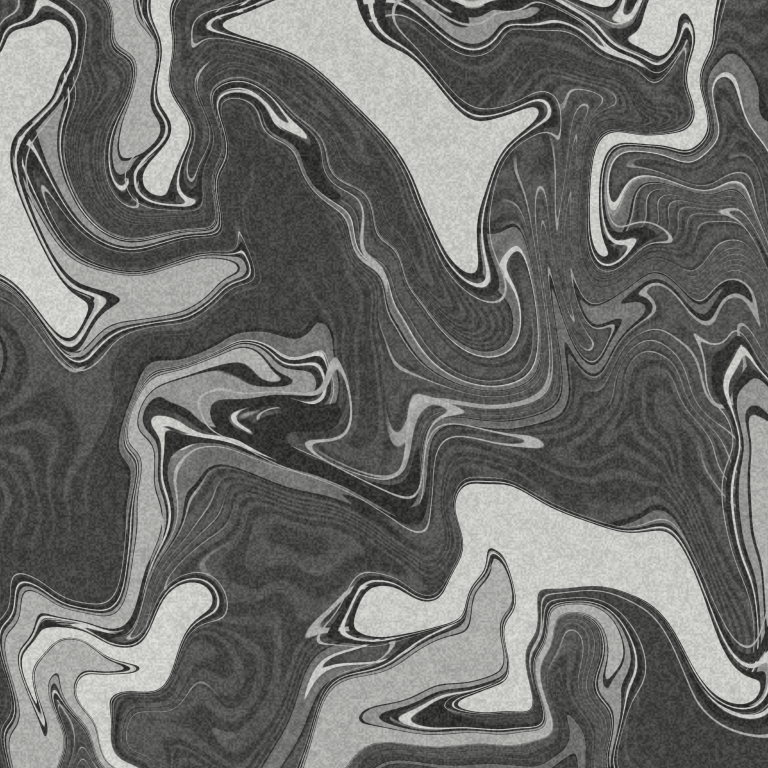
Give the GLSL for this texture, as a Shadertoy shader.

```glsl
// Monochrome marbled paper: dark ink folded with grey and pale pools, fine veins and grain.
#define SHEAR 1.05         // slope of each sine fold
#define SWIRL 2.6          // turn of each eddy, in radians
#define EDDY_SIZE 0.15     // eddy radius
#define CRINKLE 0.009      // small jagged ripples, in canvas units
#define PALE_LEVEL 1.12    // higher means fewer pale pools
#define GREY_LEVEL 1.10    // higher means fewer grey pools
#define VEIN_WIDTH 0.026   // half width of base veins
#define GRAIN 0.13         // paper grain strength
#define SEED 3.7

const float INK = 0.262, CHARCOAL = 0.335, SLATE = 0.44;
const float ASH = 0.57, SILVER = 0.67, PALE = 0.785, OUTLINE = 0.20;

float hash(vec2 p) {
    p = fract(p * vec2(0.1031, 0.1137));
    p += dot(p, p.yx + 33.33);
    return fract((p.x + p.y) * p.x * 17.13 + p.y * 91.7);
}

float valueNoise(vec2 p) {
    vec2 i = floor(p), f = fract(p);
    f = f * f * (3.0 - 2.0 * f);
    return mix(mix(hash(i), hash(i + vec2(1, 0)), f.x),
               mix(hash(i + vec2(0, 1)), hash(i + 1.0), f.x), f.y);
}

vec2 heading(float a) { return vec2(cos(a), sin(a)); }

// One area-preserving stir: a sine shear followed by a local eddy
vec2 stir(vec2 p, float i) {
    float freq = 20.0 / (1.0 + 0.5 * i);
    vec2 dir = heading(i * 2.4 + SEED);
    float x = dot(p, dir) * freq + i * 4.1 + SEED;
    float wave = sin(x + 0.5 * sin(0.6 * x + i)) + 0.15 * sin(2.3 * x + i);
    p += vec2(-dir.y, dir.x) * wave * SHEAR / freq;

    vec2 centre = 0.08 + 0.84 * fract(vec2(0.755, 0.570) * (i + 1.0) + 0.13 * SEED);
    vec2 d = p - centre;
    float side = mod(i, 2.0) < 0.5 ? 1.0 : -1.0;
    float turn = side * SWIRL * exp(-dot(d, d) / (EDDY_SIZE * EDDY_SIZE));
    float c = cos(turn), s = sin(turn);
    return centre + vec2(c * d.x - s * d.y, s * d.x + c * d.y);
}

// Layered sines with roughly unit variance
float pools(vec2 p, float seed) {
    float sum = 0.0;
    for (float k = 0.0; k < 5.0; k++)
        sum += sin(dot(p, heading(k * 2.4 + seed)) * (9.0 + 2.5 * k) + seed * (k + 1.7));
    return sum / 1.58;
}

float edge(float d, float w) { return smoothstep(-w, w, d); }

// Coverage of the band lo..hi, averaged where it gets thinner than a pixel
float band(float z, float lo, float hi, float w) {
    return edge(z - lo, w) - edge(z - hi, w);
}

float softWidth(float z) { return 0.35 * fwidth(z) + 0.003; }

// Thin parallel lines just outside a pool
float rim(float tone, float z, float level, float w) {
    tone = mix(tone, SILVER, band(z, level - 0.52, level - 0.48, w));
    tone = mix(tone, OUTLINE, band(z, level - 0.38, level - 0.24, w));
    tone = mix(tone, PALE, band(z, level - 0.22, level - 0.15, w));
    return mix(tone, OUTLINE, band(z, level - 0.09, level, w));
}

float marble(vec2 p) {
    // Patches of crinkled ripples, then the large folds
    float patchy = smoothstep(-0.2, 1.0, sin(p.x * 9.0 + 2.0 * sin(p.y * 7.0)));
    vec2 q = p + CRINKLE * patchy * sin(p.yx * vec2(47.0, 41.0) + 3.0 * sin(p * 19.0));
    for (float i = 0.0; i < 5.0; i++) q = stir(q, i);
    float pale = pools(q, 1.3 + SEED);
    q = stir(q, 5.0);
    float grey = pools(q, 5.9 + SEED);
    q = stir(q, 6.0);
    float base = pools(q, 9.2 + SEED);
    float drift = pools(q * 0.8, 14.6 + SEED);
    float wPale = softWidth(pale), wGrey = softWidth(grey), wBase = softWidth(base);

    // Dark ink with faint flow streaks
    float streak = sin(base * 15.0 + 2.5 * sin(drift * 3.0)) / (1.0 + 12.0 * wBase);
    float tone = mix(INK, CHARCOAL, smoothstep(-0.4, 0.4, streak + 0.6 * drift));

    // Slate bands and fine veins
    tone = mix(tone, SLATE + 0.03 * streak, band(base, 0.86, 1.28, wBase));
    tone = mix(tone, OUTLINE, band(base, 0.78, 0.86, wBase));
    tone = mix(tone, PALE, band(base, 1.28, 1.37, wBase));
    float spacing = 0.5;
    float offset = abs(fract(base / spacing) - 0.5) * spacing;
    float wVein = max(wBase, 0.004);
    float vein = (1.0 - edge(offset - VEIN_WIDTH, wVein)) * min(1.0, VEIN_WIDTH / wVein);
    tone = mix(tone, SILVER, 0.85 * vein * smoothstep(0.2, 0.8, drift));

    // Grey pools with a lighter core
    tone = rim(tone, grey, GREY_LEVEL, wGrey);
    float body = mix(ASH, SILVER, edge(grey - GREY_LEVEL - 0.25, wGrey));
    body = mix(body, OUTLINE, band(grey, GREY_LEVEL + 0.20, GREY_LEVEL + 0.25, wGrey));
    tone = mix(tone, body, edge(grey - GREY_LEVEL, wGrey));

    // Pale pools floated on last
    tone = rim(tone, pale, PALE_LEVEL, wPale);
    return mix(tone, PALE + 0.012 * drift, edge(pale - PALE_LEVEL, wPale));
}

void mainImage(out vec4 fragColor, in vec2 fragCoord) {
    // Four samples per pixel keep the thin lamellae clean
    float tone = 0.0;
    for (int s = 0; s < 4; s++) {
        vec2 shift = vec2(s % 2, s / 2) * 0.5 - 0.25;
        tone += 0.25 * marble((fragCoord + shift) / iResolution.y);
    }

    // Paper grain and soft mottling
    vec2 uv = fragCoord / iResolution.y;
    tone += GRAIN * (valueNoise(uv * 430.0) - 0.5);
    tone += 0.3 * GRAIN * (valueNoise(uv * 110.0 + 7.0) - 0.5);
    fragColor = vec4(tone * vec3(1.0, 1.0, 0.985), 1.0);
}
```
